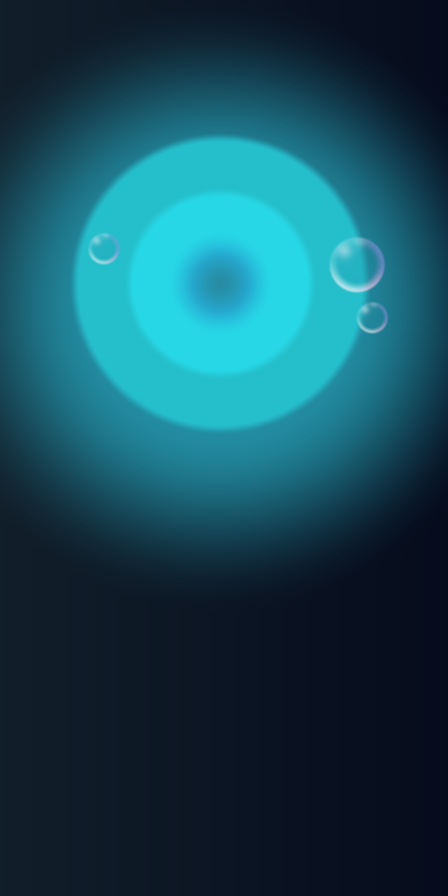
Write a Shadertoy shader that draws this background.

```glsl
#define DISC_CENTER vec2(0.492, 1.367)
#define DISC_RADIUS 0.326
#define INNER_RADIUS 0.203
#define CORE_RADIUS 0.085
#define HALO_CENTER vec2(0.492, 1.318)
#define HALO_START 0.27
#define HALO_END 0.69
#define EDGE_BLUR 0.012
#define BUBBLE_COUNT 3

const vec3 NIGHT_LEFT = vec3(0.068, 0.120, 0.165);
const vec3 NIGHT_RIGHT = vec3(0.022, 0.045, 0.110);
const vec3 HALO_COLOR = vec3(0.135, 0.550, 0.635);
const vec3 DISC_COLOR = vec3(0.145, 0.750, 0.800);
const vec3 INNER_COLOR = vec3(0.155, 0.845, 0.900);
const vec3 RING_BLUE = vec3(0.145, 0.670, 0.830);
const vec3 CORE_COLOR = vec3(0.150, 0.550, 0.640);
const vec3 PEARL = vec3(0.880, 0.930, 0.960);
const vec3 PINK = vec3(0.900, 0.720, 0.860);
const vec3 VIOLET = vec3(0.380, 0.500, 0.850);

// Center and radius of each bubble
const vec3 BUBBLES[BUBBLE_COUNT] = vec3[BUBBLE_COUNT](
    vec3(0.232, 1.445, 0.036),
    vec3(0.797, 1.409, 0.063),
    vec3(0.831, 1.291, 0.036));

float softDisc(float dist, float radius, float blur) {
    return 1.0 - smoothstep(radius - blur, radius + blur, dist);
}

vec3 backdrop(vec2 p) {
    vec3 color = mix(NIGHT_LEFT, NIGHT_RIGHT, clamp(p.x, 0.0, 1.0));
    float halo = 1.0 - smoothstep(HALO_START, HALO_END, length(p - HALO_CENTER));
    return mix(color, HALO_COLOR, halo);
}

vec3 addDiscs(vec3 color, vec2 p) {
    float dist = length(p - DISC_CENTER);
    color = mix(color, DISC_COLOR, softDisc(dist, DISC_RADIUS, EDGE_BLUR));
    color = mix(color, INNER_COLOR, softDisc(dist, INNER_RADIUS, EDGE_BLUR));
    // Blue fringe around the darker core
    color = mix(color, RING_BLUE, softDisc(dist, CORE_RADIUS, 0.035));
    return mix(color, CORE_COLOR, 1.0 - smoothstep(0.0, CORE_RADIUS, dist));
}

vec3 addBubble(vec3 color, vec2 p, vec3 bubble) {
    vec2 q = (p - bubble.xy) / bubble.z;
    float dist = length(q);
    float blur = 0.004 / bubble.z;
    float mask = softDisc(dist, 1.0 - 0.5 * blur, blur);
    vec2 dir = q / max(dist, 0.001);

    // Rim is brightest below, tinted violet on the right
    float rim = smoothstep(0.60, 0.98, dist);
    float below = smoothstep(-0.2, 1.0, dot(dir, normalize(vec2(-0.1, -1.0))));
    float right = smoothstep(0.2, 1.0, dot(dir, normalize(vec2(1.0, 0.25))));
    vec3 pearl = mix(PEARL, PINK, smoothstep(-0.2, 0.8, dir.x));

    color = mix(color, HALO_COLOR, 0.25 * mask * (1.0 - rim));
    color = mix(color, VIOLET, 0.55 * mask * rim * right);
    color = mix(color, pearl, mask * rim * (0.20 + 0.65 * below));

    // Highlights at the upper left and the top
    float glint = exp(-14.0 * dot(q - vec2(-0.45, 0.50), q - vec2(-0.45, 0.50)));
    float shine = exp(-20.0 * dot(q - vec2(0.1, 0.82), q - vec2(0.1, 0.82)));
    return mix(color, PEARL, mask * min(0.50 * glint + 0.25 * shine, 1.0));
}

void mainImage(out vec4 fragColor, in vec2 fragCoord) {
    vec2 p = fragCoord / iResolution.x;
    vec3 color = addDiscs(backdrop(p), p);
    for (int i = 0; i < BUBBLE_COUNT; i++) {
        color = addBubble(color, p, BUBBLES[i]);
    }
    fragColor = vec4(color, 1.0);
}
```
